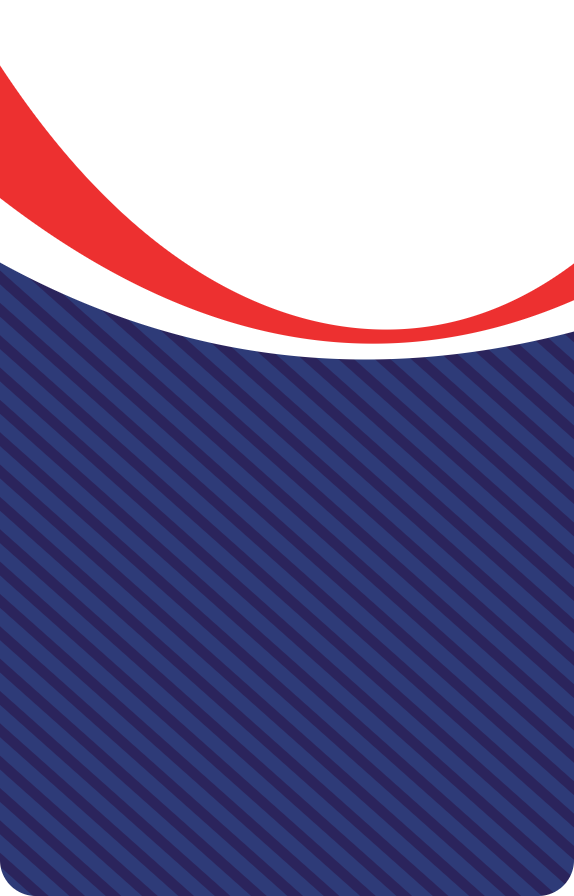
Write a WebGL 1 fragment shader that draws this background.

```glsl
precision highp float;
// Card background: diagonal navy stripes under a white gap and a tapering red swoosh.
uniform vec2 u_resolution;

// Smooth coverage of the side where the signed distance is positive.
float coverage(float dist) {
  return clamp(dist * u_resolution.y + 0.5, 0.0, 1.0);
}

// Signed distance below a quartic curve; p is in canvas heights, y downward.
float belowCurve(vec2 p, float start, vec4 k) {
  float aspect = u_resolution.x / u_resolution.y;
  float u = p.x / aspect;
  float height = start + u * (k.x + u * (k.y + u * (k.z + u * k.w)));
  float slope = (k.x + u * (2.0 * k.y + u * (3.0 * k.z + u * 4.0 * k.w))) / aspect;
  return (p.y - height) / sqrt(1.0 + slope * slope);
}

float roundedBox(vec2 p, vec2 halfSize, float radius) {
  vec2 q = abs(p) - halfSize + radius;
  return length(max(q, 0.0)) + min(max(q.x, q.y), 0.0) - radius;
}

// Dark diagonal bands falling to the right.
float darkStripe(vec2 p) {
  float phase = (p.y - 0.89 * p.x - 0.0208) / 0.0361;
  float fromCentre = abs(fract(phase + 0.5) - 0.5);
  return coverage((0.215 - fromCentre) * 0.027);
}

void main() {
  vec2 p = vec2(gl_FragCoord.x, u_resolution.y - gl_FragCoord.y) / u_resolution.y;
  vec2 size = vec2(u_resolution.x / u_resolution.y, 1.0);
  vec3 white = vec3(1.0);
  vec3 red = vec3(0.93, 0.19, 0.19);
  vec3 blue = vec3(0.18, 0.23, 0.47);
  vec3 indigo = vec3(0.17, 0.14, 0.36);

  // Red swoosh between two curves
  float swooshTop = belowCurve(p, 0.073, vec4(0.977, -1.068, 0.572, -0.26));
  float swooshBottom = belowCurve(p, 0.221, vec4(0.495, -0.369, -0.012, 0.0));
  vec3 color = mix(white, red, coverage(swooshTop) * coverage(-swooshBottom));

  // Striped panel
  float panel = belowCurve(p, 0.293, vec4(0.352, -0.305, 0.03, 0.0));
  color = mix(color, mix(blue, indigo, darkStripe(p)), coverage(panel));

  // Rounded card corners
  float card = roundedBox(p - 0.5 * size, 0.5 * size, 0.04);
  gl_FragColor = vec4(mix(white, color, coverage(-card)), 1.0);
}
```
